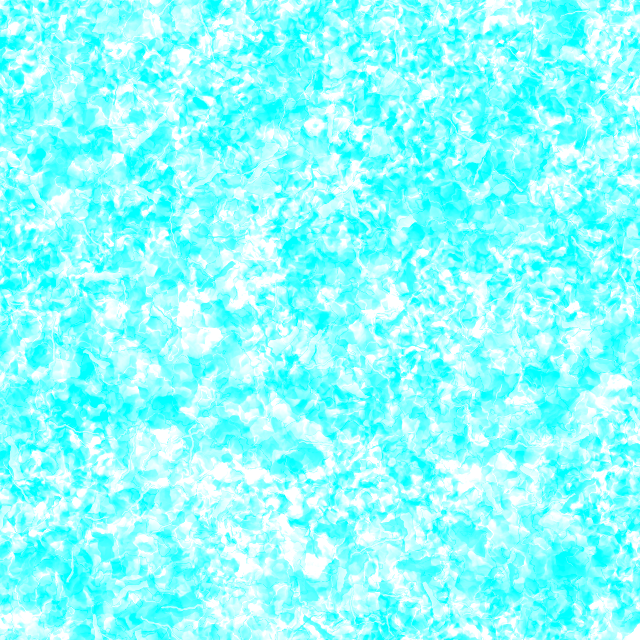
Give the GLSL for this texture, as a WebGL 1 fragment shader.

```glsl
precision highp float;
uniform vec2 u_resolution;

const vec3 DEEP = vec3(0.0, 1.0, 1.0);
const vec3 PALE = vec3(1.0, 1.0, 1.0);
const float MEAN_TONE = 0.545;
const float CONTRAST = 1.30;
const float BROAD_GAIN = 0.30;
const float LARGE_GAIN = 0.34;
const float MEDIUM_GAIN = 0.38;
const float FINE_GAIN = 0.50;
const float GRAIN_GAIN = 0.60;
const float STRAND_GAIN = 0.20;
const float CRUMPLE = 0.020;
const float EDGE_SHARPNESS = 1300.0;
const float EDGE_SOFTNESS = 0.0013;

vec2 hash2(vec2 p) {
  vec3 q = fract(p.xyx * vec3(0.1031, 0.1030, 0.0973));
  q += dot(q, q.yzx + 33.33);
  return fract((q.xx + q.yz) * q.zy);
}

float noise(vec2 p) {
  vec2 i = floor(p);
  vec2 f = fract(p);
  f = f * f * (3.0 - 2.0 * f);
  float low = mix(hash2(i).x, hash2(i + vec2(1.0, 0.0)).x, f.x);
  float high = mix(hash2(i + vec2(0.0, 1.0)).x, hash2(i + 1.0).x, f.x);
  return mix(low, high, f.y);
}

float fbm(vec2 p) {
  float sum = 0.0;
  float gain = 0.5;
  for (int i = 0; i < 4; i++) {
    sum += gain * (noise(p) - 0.5);
    p = mat2(1.6, 1.2, -1.2, 1.6) * p + 17.3;
    gain *= 0.55;
  }
  return sum;
}

vec2 crumple(vec2 p, float freq) {
  return vec2(fbm(p * freq + 3.7), fbm(p * freq + 91.1));
}

// Faceted cells, each with its own tone and a slight tilt
float shards(vec2 p, float freq, float tilt) {
  vec2 q = p * freq + freq;
  vec2 cell = floor(q);
  float total = 0.0;
  float weight = 0.0;
  for (int j = -1; j <= 1; j++) {
    for (int i = -1; i <= 1; i++) {
      vec2 id = cell + vec2(float(i), float(j));
      vec2 offset = q - id - hash2(id);
      vec2 rnd = hash2(id + 71.3) - 0.5;
      float w = exp(-EDGE_SHARPNESS / freq * length(offset));
      total += w * (rnd.x + tilt * dot(offset, rnd.yx));
      weight += w;
    }
  }
  return total / weight;
}

// Scattered elongated pieces: x is tone, y is coverage
vec2 slivers(vec2 p, float freq, vec2 size, float chance, float darkShare) {
  vec2 q = p * freq + freq * 3.0;
  vec2 cell = floor(q);
  vec2 result = vec2(0.0);
  for (int j = -1; j <= 1; j++) {
    for (int i = -1; i <= 1; i++) {
      vec2 id = cell + vec2(float(i), float(j));
      vec2 rnd = hash2(id + 13.7);
      vec2 shape = hash2(id + 47.9);
      vec2 d = (q - id - hash2(id)) / freq;
      float angle = rnd.y * 6.2832;
      float c = cos(angle);
      float s = sin(angle);
      d = vec2(c * d.x + s * d.y, c * d.y - s * d.x);
      vec2 extent = size * (0.5 + 0.7 * shape);
      extent.y *= 1.0 - 0.35 * d.x / extent.x;
      vec2 gap = abs(d) - extent;
      float dist = length(max(gap, 0.0)) + min(max(gap.x, gap.y), 0.0);
      float cover = 1.0 - smoothstep(-EDGE_SOFTNESS, EDGE_SOFTNESS, dist);
      cover *= step(rnd.x, chance);
      float tone = mix(0.88, 0.17, step(shape.y, darkShare));
      tone += 0.12 * clamp(d.y / size.y, -1.0, 1.0);
      result = mix(result, vec2(tone, 1.0), cover);
    }
  }
  return result;
}

void main() {
  vec2 uv = gl_FragCoord.xy / u_resolution.y;
  vec2 torn = uv + CRUMPLE * crumple(uv, 38.0);
  float rough = smoothstep(0.30, 0.62, noise(uv * 9.0 + 5.0) + 0.4 * fbm(uv * 30.0));

  // Layered litter, from broad patches to fine crumbs
  float tone = BROAD_GAIN * (noise(uv * 8.0 + 40.0) - 0.5);
  tone += LARGE_GAIN * shards(torn, 29.0, 1.0) * mix(1.1, 0.7, rough);
  tone += MEDIUM_GAIN * shards(torn + 0.31, 61.0, 1.2);
  tone += FINE_GAIN * shards(torn + 0.73, 118.0, 1.0) * mix(0.25, 1.0, rough);
  tone += GRAIN_GAIN * fbm(torn * 70.0) * mix(0.5, 1.1, rough);

  // Curled pale strands and dark creases
  float ridge = abs(fbm(torn * 24.0 + 8.0));
  float crease = abs(fbm(torn * 28.0 + 60.0));
  tone += STRAND_GAIN * (1.0 - smoothstep(0.0, 0.035, ridge));
  tone -= STRAND_GAIN * (1.0 - smoothstep(0.0, 0.028, crease));
  tone = MEAN_TONE + CONTRAST * tone;

  // Loose flakes, splinters and fibres
  vec2 flake = slivers(torn, 13.0, vec2(0.023, 0.015), 0.22, 0.55);
  vec2 splinter = slivers(torn + 0.4, 15.0, vec2(0.030, 0.007), 0.20, 0.25);
  vec2 fibre = slivers(torn + 0.8, 17.0, vec2(0.036, 0.0018), 0.30, 0.15);
  tone = mix(tone, flake.x, 0.62 * flake.y);
  tone = mix(tone, splinter.x, 0.75 * splinter.y);
  tone = mix(tone, fibre.x, 0.75 * fibre.y);

  gl_FragColor = vec4(mix(DEEP, PALE, clamp(tone, 0.0, 1.0)), 1.0);
}
```
